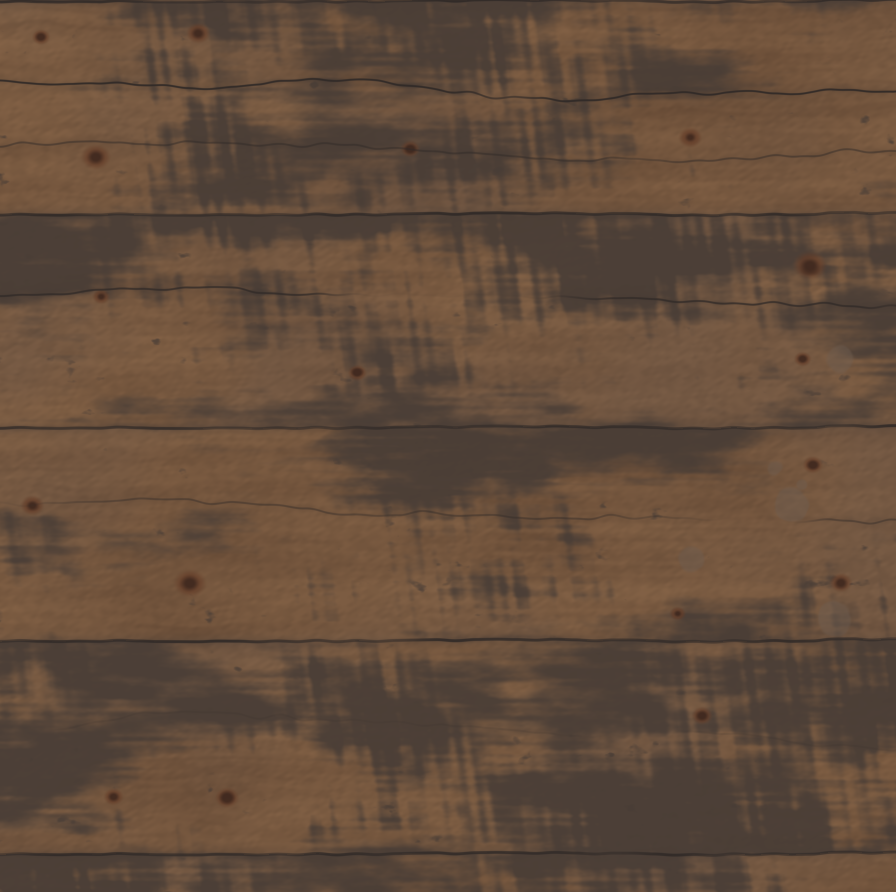
A Shadertoy shader for this texture:

```glsl
const float BOARD_HEIGHT = 0.239;
const float FIRST_SEAM = 0.045;
const float SEAM_WIDTH = 0.0016;
const float CRACK_WIDTH = 0.0011;
const float KNOT_CHANCE = 0.46;
const float STAIN_LEVEL = 0.49;
const float STAIN_SOFTNESS = 0.27;
const vec3 PALE_WOOD = vec3(0.500, 0.372, 0.265);
const vec3 DEEP_WOOD = vec3(0.405, 0.295, 0.212);
const vec3 GREY_WOOD = vec3(0.430, 0.335, 0.265);
const vec3 STAIN = vec3(0.280, 0.236, 0.210);
const vec3 SEAM = vec3(0.185, 0.160, 0.150);
const vec3 KNOT_CORE = vec3(0.235, 0.150, 0.115);
const vec3 KNOT_RIM = vec3(0.390, 0.235, 0.155);
const vec3 WORN_SPOT = vec3(0.430, 0.365, 0.315);

float hash(vec2 p) {
    vec3 q = fract(p.xyx * 0.1031);
    q += dot(q, q.yzx + 33.33);
    return fract((q.x + q.y) * q.z);
}

float noise(vec2 p) {
    vec2 i = floor(p), f = fract(p);
    f = f * f * (3.0 - 2.0 * f);
    return mix(mix(hash(i), hash(i + vec2(1, 0)), f.x),
               mix(hash(i + vec2(0, 1)), hash(i + vec2(1, 1)), f.x), f.y);
}

float fbm(vec2 p) {
    float sum = 0.0, amp = 0.533;
    for (int i = 0; i < 4; i++) {
        sum += amp * noise(p);
        p = mat2(1.6, 1.2, -1.2, 1.6) * p + 7.3;
        amp *= 0.5;
    }
    return sum;
}

float lineMask(float d, float width, float px) {
    return 1.0 - smoothstep(width - px, width + px, abs(d));
}

// x: distance to the nearest knot in radii, y: grain displacement
vec2 knots(vec2 p) {
    vec2 size = vec2(0.165, BOARD_HEIGHT * 0.5);
    vec2 q = p - vec2(0.0, FIRST_SEAM);
    vec2 base = floor(q / size);
    vec2 result = vec2(100.0, 0.0);
    for (int j = -1; j <= 1; j++)
    for (int i = -1; i <= 1; i++) {
        vec2 cell = base + vec2(i, j);
        if (hash(cell + 41.0) > KNOT_CHANCE) continue;
        vec2 jitter = vec2(hash(cell + 3.7), hash(cell + 19.2));
        vec2 d = q - (cell + 0.2 + 0.6 * jitter) * size;
        float radius = mix(0.005, 0.012, hash(cell + 8.1));
        float r = length(d * vec2(0.85, 1.0)) / radius;
        result.x = min(result.x, r);
        result.y += d.y * exp(-0.10 * r * r);
    }
    return result;
}

// Dark soaked patches, heavier under the upper seams and in the low right corner
float stainMask(vec2 p, float board, float t) {
    vec2 shift = vec2(board * 17.0, board * 5.0);
    float field = fbm(p * vec2(4.0, 10.0) + shift);
    field += 0.30 * (fbm(p * vec2(22.0, 48.0) + shift) - 0.5);
    float saw = noise(vec2(p.x * 125.0 + p.y * 16.0, p.y * 12.0));
    float sawArea = smoothstep(0.42, 0.65, noise(p * vec2(5.0, 8.0) + 31.0));
    field += 0.20 * (saw - 0.5) * sawArea;
    field += 0.11 * (noise(p * vec2(14.0, 210.0)) - 0.5);
    float soak = exp(-5.5 * (1.0 - t)) * smoothstep(0.2, 0.7, noise(vec2(p.x * 3.5, board * 9.0)));
    float corner = smoothstep(0.45, 0.95, p.x) * (1.0 - smoothstep(0.07, 0.19, p.y));
    field += 0.24 * soak + 0.16 * corner * step(0.0, board);
    field += 0.05 * smoothstep(1.5, 3.0, board) * smoothstep(0.3, 0.8, p.x);
    return smoothstep(STAIN_LEVEL, STAIN_LEVEL + STAIN_SOFTNESS, field);
}

void mainImage(out vec4 fragColor, in vec2 fragCoord) {
    vec2 p = fragCoord / iResolution.y;
    float px = 0.8 / iResolution.y;
    float wobble = 0.006 * (noise(vec2(p.x * 5.0, 2.0)) - 0.5) + 0.002 * (noise(vec2(p.x * 45.0, 6.0)) - 0.5);
    float row = (p.y + wobble - FIRST_SEAM) / BOARD_HEIGHT;
    float board = floor(row), t = fract(row);
    vec2 knot = knots(p);

    // Wood grain
    float grainY = p.y - 0.7 * knot.y + 0.012 * noise(p * vec2(4.0, 8.0));
    float broad = noise(vec2(p.x * 3.0 + board * 11.0, grainY * 75.0));
    float fine = noise(vec2(p.x * 12.0, grainY * 230.0));
    float weave = noise(vec2((p.x + p.y) * 95.0, (p.y - 0.6 * p.x) * 220.0));
    float cloud = fbm(p * vec2(5.0, 9.0) + board * 23.0);
    float tone = 0.62 + 0.40 * (broad - 0.5) + 0.28 * (fine - 0.5) + 1.1 * (cloud - 0.5);
    vec3 color = mix(DEEP_WOOD, PALE_WOOD, clamp(tone, 0.0, 1.0));
    float greying = smoothstep(0.35, 0.75, fbm(p * 4.0 + 50.0 + board * 3.0));
    color = mix(color, GREY_WOOD, 0.55 * greying);
    color *= 1.0 + 0.08 * (weave - 0.5);

    // Stains and small dents
    color = mix(color, STAIN, 0.90 * stainMask(p, board, t));
    float dents = smoothstep(0.76, 0.90, fbm(p * vec2(34.0, 52.0) + 80.0));
    color = mix(color, STAIN, 0.75 * dents);

    // Pale worn spots on the right
    for (int i = 0; i < 6; i++) {
        float k = float(i);
        vec2 center = vec2(0.75 + 0.22 * hash(vec2(k, 4.0)), 0.25 + 0.35 * hash(vec2(k, 9.0)));
        float radius = mix(0.005, 0.020, pow(hash(vec2(k, 15.0)), 2.0));
        float d = length(p - center) + 0.004 * (noise(p * 90.0) - 0.5);
        color = mix(color, WORN_SPOT, 0.45 * (1.0 - smoothstep(radius - 0.003, radius + px, d)));
    }

    // Knots
    color = mix(color, KNOT_RIM, 0.70 * (1.0 - smoothstep(0.7, 1.5, knot.x)));
    color = mix(color, KNOT_CORE, 0.85 * (1.0 - smoothstep(0.3, 0.95, knot.x + 0.4 * (fine - 0.5))));

    // Cracks along the boards, strongest near the top
    for (int i = 0; i < 2; i++) {
        float k = float(i);
        float height = 0.58 - 0.26 * k - 0.10 * (p.x - 0.5) + 0.14 * (noise(vec2(p.x * 5.0, board * 7.0 + k)) - 0.5);
        height += 0.025 * (noise(vec2(p.x * 38.0, board + k * 5.0)) - 0.5);
        float strength = smoothstep(-1.0, 3.0, board) * mix(1.0, 0.55 * step(2.5, board), k);
        strength *= smoothstep(0.15, 0.55, noise(vec2(p.x * 7.0, board * 13.0 + k * 3.0)) + 0.1 * board);
        float d = (t - height) * BOARD_HEIGHT;
        color = mix(color, SEAM, strength * (0.75 * lineMask(d, CRACK_WIDTH, px) + 0.18 * exp(-abs(d) * 220.0)));
    }

    // Seams with a soft dirty border
    float seamDistance = min(t, 1.0 - t) * BOARD_HEIGHT;
    float wear = 0.55 + 0.45 * noise(vec2(p.x * 16.0, floor(row + 0.5) * 8.0));
    color = mix(color, STAIN, 0.50 * wear * exp(-seamDistance * 190.0));
    color = mix(color, SEAM, 0.90 * wear * lineMask(seamDistance, SEAM_WIDTH, px));

    fragColor = vec4(color, 1.0);
}
```
